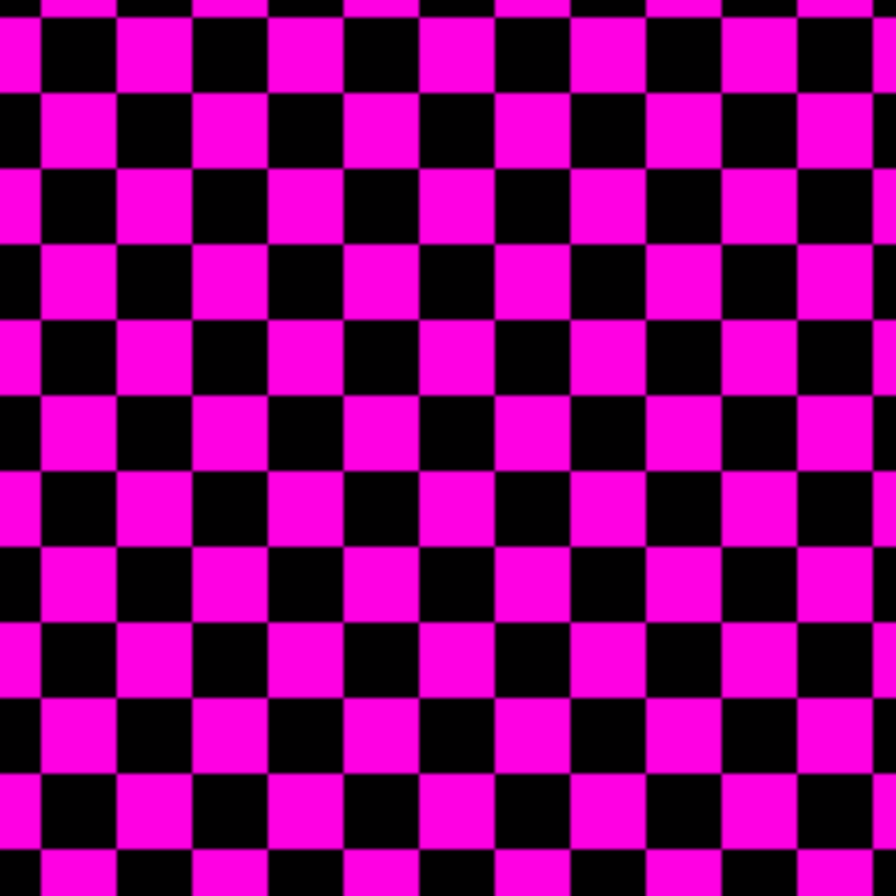
Write a three.js fragment shader that draws this pattern.

```glsl
#define CELL_SIZE 0.0844
#define GRID_ORIGIN vec2(0.0458, 0.0521)
#define EDGE_SOFTNESS 0.0032
#define DARK_COLOR vec3(0.005, 0.0, 0.005)
#define BRIGHT_COLOR vec3(1.0, 0.0, 0.89)

varying vec2 vUv;

// Soft square wave per axis: +1 on even cells, -1 on odd cells
vec2 alternateCells(vec2 cell) {
  vec2 edgeDistance = 0.5 - abs(mod(cell + 0.5, 2.0) - 1.0);
  float softness = EDGE_SOFTNESS / CELL_SIZE;
  return 2.0 * smoothstep(-softness, softness, edgeDistance) - 1.0;
}

void main() {
  vec2 parity = alternateCells((vUv - GRID_ORIGIN) / CELL_SIZE);

  // Cells whose axes disagree are bright
  float bright = 0.5 - 0.5 * parity.x * parity.y;
  gl_FragColor = vec4(mix(DARK_COLOR, BRIGHT_COLOR, bright), 1.0);
}
```
